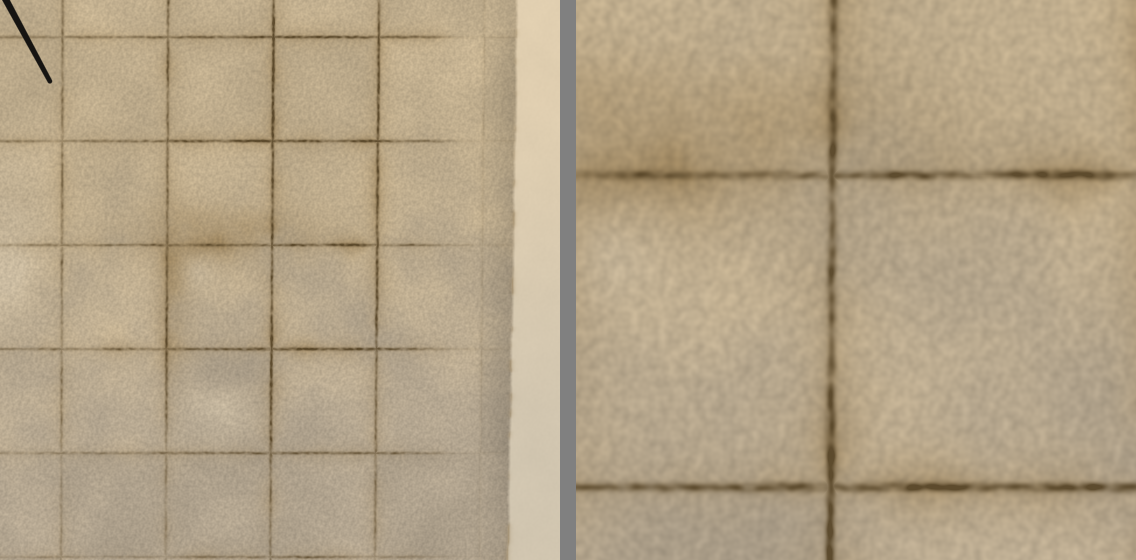
Left: the whole. Right: its middle third, enlarged.
This texture is drawn by a three.js fragment shader. Its source:

```glsl
// Weathered square stone tiles with worn brown joints, ending at a slightly rough
// edge beside a plain cream border, with one dark tapered rod at the upper left.
// A slightly skewed grid gives the joints; gradient noise gives stains and grain.
varying vec2 vUv;

const vec2  GRID_ORIGIN = vec2(0.109, 0.0052);
const vec2  TILE_SIZE   = vec2(0.1868, 0.1857);
const vec2  GRID_SKEW   = vec2(0.003, 0.0015);  // shift and spread with height
const float JOINT_WIDTH = 0.0027;
const float HALO_WIDTH  = 0.014;
const float EDGE_BASE   = 0.907;
const float EDGE_SLOPE  = 0.017;
const vec2  ROD_START   = vec2(0.008, 1.005);
const vec2  ROD_END     = vec2(0.089, 0.855);
const float ROD_RADIUS  = 0.0062;
const float ROD_TAPER   = 0.0020;
const vec3 STONE_WARM  = vec3(0.752, 0.680, 0.555);
const vec3 STONE_GREY  = vec3(0.695, 0.642, 0.560);
const vec3 STONE_LIGHT = vec3(0.800, 0.745, 0.650);
const vec3 STAIN       = vec3(0.560, 0.460, 0.300);
const vec3 JOINT_DARK  = vec3(0.340, 0.270, 0.155);
const vec3 BORDER_TOP  = vec3(0.880, 0.810, 0.690);
const vec3 BORDER_LOW  = vec3(0.820, 0.775, 0.690);
const vec3 ROD_COLOR   = vec3(0.085, 0.080, 0.070);

float hash(vec2 p) {
  vec3 q = fract(p.xyx * vec3(0.1031, 0.1030, 0.0973));
  q += dot(q, q.yzx + 33.33);
  return fract((q.x + q.y) * q.z);
}

vec2 gradient(vec2 cell) {
  float angle = 6.2832 * hash(cell);
  return vec2(cos(angle), sin(angle));
}

// Gradient noise, roughly -0.7 to 0.7
float noise(vec2 p) {
  vec2 i = floor(p), f = fract(p), e = vec2(1.0, 0.0);
  vec2 u = f * f * f * (f * (f * 6.0 - 15.0) + 10.0);
  float low  = mix(dot(gradient(i), f), dot(gradient(i + e), f - e), u.x);
  float high = mix(dot(gradient(i + e.yx), f - e.yx), dot(gradient(i + 1.0), f - 1.0), u.x);
  return mix(low, high, u.y);
}

float fbm(vec2 p) {
  float sum = 0.0, amp = 1.0;
  for (int i = 0; i < 4; i++) {
    sum += amp * noise(p);
    p = mat2(1.6, 1.2, -1.2, 1.6) * p + 7.3;
    amp *= 0.55;
  }
  return sum;
}

float spot(vec2 p, vec2 center, vec2 radius) {
  vec2 d = (p - center) / radius;
  return exp(-dot(d, d));
}

float taperedRod(vec2 p) {
  vec2 axis = ROD_END - ROD_START, d = p - ROD_START;
  float t = clamp(dot(d, axis) / dot(axis, axis), 0.0, 1.0);
  return length(d - axis * t) - (ROD_RADIUS - ROD_TAPER * t);
}

void main() {
  vec2 p = vUv;
  // Grid coordinates and distances to the nearest joints
  vec2 g = (p - GRID_ORIGIN) / TILE_SIZE;
  g.x -= p.y * (GRID_SKEW.x + GRID_SKEW.y * g.x) / TILE_SIZE.x;
  vec2 nearest = floor(g + 0.5);
  vec2 wobble = 0.0010 * vec2(noise(p * 45.0), noise(p * 45.0 + 19.0));
  vec2 joint = abs((g - nearest) * TILE_SIZE + wobble);

  // Joints: firm in the middle, faint at the sides, broken by wear
  float middle = exp(-pow(abs(p.x - 0.52) / 0.27, 2.0));
  float height = mix(0.50, 1.0, smoothstep(0.02, 0.40, p.y));
  float lastColumn = 1.0 - 0.80 * smoothstep(3.3, 3.8, g.x);
  vec2 wear = vec2(noise(vec2(nearest.x * 7.1 + 0.4, p.y * 16.0)),
                   noise(vec2(p.x * 16.0, nearest.y * 9.7 + 40.4)));
  vec2 strength = (0.34 + 0.50 * middle) * height * lastColumn * (1.0 + 0.9 * wear);
  vec2 chips = 0.90 + 0.9 * vec2(noise(p * vec2(150.0, 110.0)), noise(p * vec2(110.0, 150.0)));
  vec2 lines = exp(-pow(joint / JOINT_WIDTH, vec2(2.0))) * strength * chips;
  vec2 halos = exp(-joint / HALO_WIDTH) * strength;

  // Stone: warm above, greyer below, with pale patches and brown stains
  float cloud = fbm(p * 7.0);
  float warmth = smoothstep(0.05, 0.70, p.y + 0.16 * cloud - 0.12 * p.x);
  vec3 stone = mix(STONE_GREY, STONE_WARM, warmth);
  stone *= 1.0 + 0.07 * cloud + 0.05 * (hash(floor(g) + 11.0) - 0.5);
  float pale = spot(p, vec2(0.0, 0.55), vec2(0.08, 0.17))
             + spot(p, vec2(0.38, 0.26), vec2(0.08, 0.06))
             + 0.8 * spot(p, vec2(0.35, 0.52), vec2(0.03, 0.03));
  stone = mix(stone, STONE_LIGHT, clamp(pale * (0.5 + 0.6 * cloud), 0.0, 0.7));
  float stain = spot(p, vec2(0.39, 0.585), vec2(0.14, 0.05))
              + 0.7 * spot(p, vec2(0.31, 0.48), vec2(0.03, 0.12));
  stain = stain * (0.38 + 0.4 * cloud) + max(halos.x, halos.y) * (0.42 + 0.5 * cloud);
  stone = mix(stone, STAIN, clamp(stain, 0.0, 0.7));

  // Fine grain
  float grain = noise(mat2(150.0, 45.0, -60.0, 110.0) * p) + 0.8 * noise(p * 240.0);
  stone *= 1.0 + 0.080 * grain;
  stone = mix(stone, JOINT_DARK, clamp(max(lines.x, lines.y), 0.0, 0.92));

  // Soft right edge with worn rim, and smooth border
  float edge = p.x - EDGE_BASE - EDGE_SLOPE * p.y + 0.0025 * fbm(vec2(p.y * 14.0, 3.4));
  stone *= 1.0 - 0.10 * smoothstep(-0.07, 0.0, edge);
  vec3 border = mix(BORDER_LOW, BORDER_TOP, smoothstep(0.1, 0.95, p.y));
  border *= 1.0 + 0.015 * fbm(p * 12.0) + 0.008 * grain;
  float rim = exp(-abs(edge) / 0.003) * smoothstep(0.0, 0.35, noise(vec2(p.y * 32.0, 8.4)));
  vec3 color = mix(stone, border, smoothstep(-0.004, 0.004, edge));
  color = mix(color, STAIN, 0.45 * rim);
  color = mix(color, ROD_COLOR, 1.0 - smoothstep(-0.0014, 0.0014, taperedRod(p)));
  gl_FragColor = vec4(color, 1.0);
}
```
